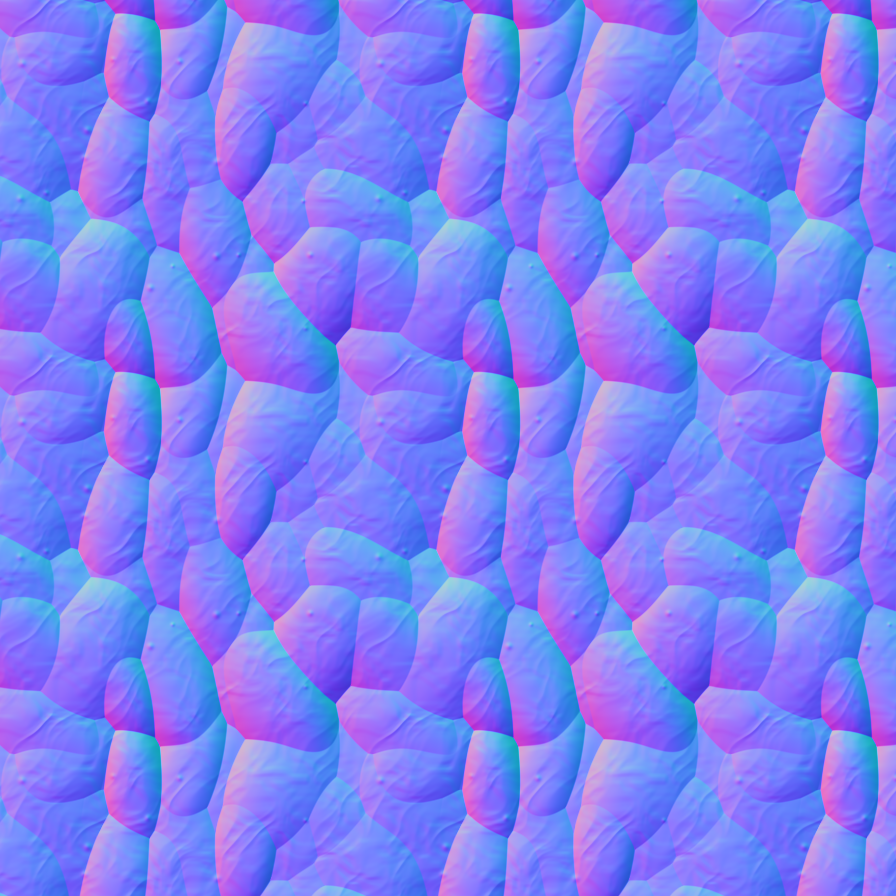
A Shadertoy shader for this texture map:

```glsl
// Tangent-space normal map of overlapping rounded rocks, tiled seamlessly.
#define REPEATS 2.5                  // tiles across and down the canvas
#define ROCK_GRID vec2(7.0, 4.0)     // rocks per tile
#define NARROW_RADII vec2(0.082, 0.180)
#define WIDE_RADII vec2(0.148, 0.220)
#define DOME_HEIGHT 0.050
#define LIFT 0.070                   // height spread between rocks
#define LEAN 1.8                     // range of rotation, radians
#define SLANT 0.36                   // range of slope of each rock
#define CREASE 0.003                 // softness of the joints
#define ROUGHNESS 0.0038
#define PIMPLE_GRID 11.0
#define PIMPLE_RADIUS 0.009

const float TAU = 6.2831853;

// Integer hash of a cell that wraps after `count` cells.
vec3 hashCell(vec2 cell, vec2 count, uint seed) {
    uvec3 v = uvec3(uvec2(mod(cell + 0.5, count)), seed);
    v = v * 1664525u + 1013904223u;
    v.x += v.y * v.z; v.y += v.z * v.x; v.z += v.x * v.y;
    v ^= v >> 16u;
    v.x += v.y * v.z; v.y += v.z * v.x; v.z += v.x * v.y;
    return vec3(v >> 8u) / 16777216.0;
}

// Tileable value noise with smooth slopes.
float noise(vec2 p, vec2 count, uint seed) {
    p *= count;
    vec2 i = floor(p), f = p - i;
    f = f * f * f * (f * (f * 6.0 - 15.0) + 10.0);
    float a = hashCell(i, count, seed).x;
    float b = hashCell(i + vec2(1, 0), count, seed).x;
    float c = hashCell(i + vec2(0, 1), count, seed).x;
    float d = hashCell(i + vec2(1, 1), count, seed).x;
    return mix(mix(a, b, f.x), mix(c, d, f.x), f.y);
}

// One rock: slope in xy, height in z.
vec3 rock(vec2 p, vec2 cell) {
    vec3 place = hashCell(cell, ROCK_GRID, 11u);
    vec3 form = hashCell(cell, ROCK_GRID, 37u);
    vec3 tilt = hashCell(cell, ROCK_GRID, 73u) - 0.5;
    vec2 center = (cell + 0.5 + 0.8 * (place.xy - 0.5)) / ROCK_GRID;
    float lift = place.z;

    // Slim, strongly curved rocks mid-tile; broad ones at the sides.
    float broad = smoothstep(0.1, 0.9, 0.5 + 0.5 * cos(TAU * (center.x - 0.02)));
    vec2 radii = mix(NARROW_RADII, WIDE_RADII, broad);
    radii *= mix(0.85, 1.15, form.x) * mix(1.25, 1.0, lift);
    float dome = DOME_HEIGHT * mix(0.35, 1.1, lift);

    // Slim rocks stand upright; broad ones lean either way.
    float angle = LEAN * (form.y - 0.45) * mix(0.5, 1.0, broad);
    float c = cos(angle), s = sin(angle);
    mat2 turn = mat2(c, -s, s, c);
    vec2 offset = p - center;
    vec2 q = (turn * offset) / radii;
    float d2 = dot(q, q);
    vec2 slant = SLANT * tilt.xy;

    // Flattened crown with sides that steepen outward.
    float height = LIFT * lift - dome * d2 * (0.6 + 0.4 * d2);
    vec2 slope = -dome * (1.2 + 1.6 * d2) * (transpose(turn) * (q / radii));
    return vec3(slope + slant, height + dot(slant, offset));
}

// The highest rock wins; joints are blended over a thin crease.
vec2 rockSlope(vec2 p) {
    vec2 home = floor(p * ROCK_GRID);
    vec3 top = vec3(0.0, 0.0, -9.0);
    for (int y = -2; y <= 2; y++)
    for (int x = -3; x <= 3; x++) {
        vec3 next = rock(p, home + vec2(x, y));
        float gap = (next.z - top.z) / max(length(next.xy - top.xy), 0.05);
        top = mix(top, next, smoothstep(-CREASE, CREASE, gap));
    }
    return top.xy;
}

// Weathered surface: short slanting ridges over soft dents.
float grain(vec2 p) {
    p += 0.04 * vec2(noise(p, vec2(12.0), 5u), noise(p, vec2(13.0), 6u));
    vec2 sheared = vec2(p.x, p.y - p.x);
    float ridge = 2.0 * noise(sheared, vec2(15.0, 21.0), 7u) - 1.0;
    float dents = noise(p, vec2(36.0, 46.0), 8u);
    float swell = noise(p, vec2(10.0, 14.0), 9u);
    return ROUGHNESS * (1.4 * swell + 0.55 * dents - 0.6 * sqrt(ridge * ridge + 0.04));
}

vec2 grainSlope(vec2 p) {
    vec2 e = vec2(0.002, 0.0);
    return vec2(grain(p + e.xy) - grain(p - e.xy),
                grain(p + e.yx) - grain(p - e.yx)) / (2.0 * e.x);
}

// Sparse small round bumps.
vec2 pimpleSlope(vec2 p) {
    vec2 cell = floor(p * PIMPLE_GRID);
    vec3 rnd = hashCell(cell, vec2(PIMPLE_GRID), 91u);
    vec2 center = (cell + 0.3 + 0.4 * rnd.xy) / PIMPLE_GRID;
    vec2 q = (p - center) / (PIMPLE_RADIUS * mix(0.6, 1.1, rnd.x));
    return -0.8 * q * exp(-dot(q, q)) * step(rnd.z, 0.17);
}

void mainImage(out vec4 fragColor, in vec2 fragCoord) {
    vec2 p = REPEATS * fragCoord / iResolution.y;
    vec2 slope = rockSlope(p) + grainSlope(p) + pimpleSlope(p);

    // Encode the normal: red faces left, green faces up, blue faces out.
    vec3 normal = normalize(vec3(slope.x, -slope.y, 1.0));
    fragColor = vec4(0.5 + 0.5 * normal, 1.0);
}
```
